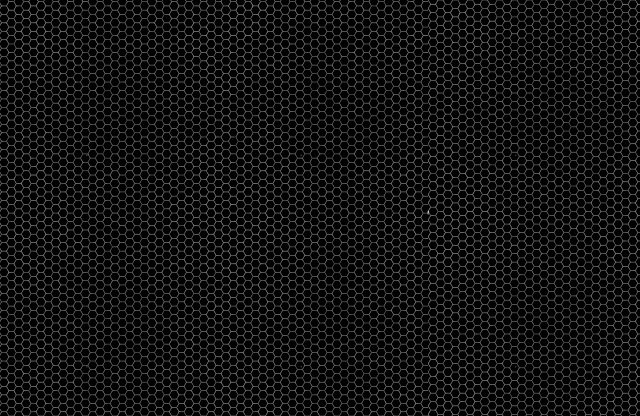
A WebGL 1 fragment shader for this pattern:

```glsl
precision highp float;
// Fine grey hexagonal wire mesh on black, with faint shading bands and uneven wire brightness.
uniform vec2 u_resolution;

float hash(vec2 p) {
  p = fract(p * vec2(0.1031, 0.1137));
  p += dot(p, p.yx + 33.33);
  return fract((p.x + p.y) * p.x * 37.0);
}

float noise(vec2 p) {
  vec2 i = floor(p), f = fract(p);
  f = f * f * (3.0 - 2.0 * f);
  return mix(mix(hash(i), hash(i + vec2(1.0, 0.0)), f.x),
             mix(hash(i + vec2(0.0, 1.0)), hash(i + 1.0), f.x), f.y);
}

// Offset from the nearest centre of a hexagon lattice with flat tops and unit height.
vec2 hexOffset(vec2 p) {
  vec2 period = vec2(1.7320508, 1.0);
  vec2 a = mod(p, period) - 0.5 * period;
  vec2 b = mod(p - 0.5 * period, period) - 0.5 * period;
  return dot(a, a) < dot(b, b) ? a : b;
}

// Share of a pixel covered by a line, also for lines thinner than the pixel.
float lineCoverage(float d, float width, float pixel) {
  float h = 0.5 * width;
  return (clamp(d + 0.5 * pixel, -h, h) - clamp(d - 0.5 * pixel, -h, h)) / pixel;
}

void main() {
  vec2 uv = gl_FragCoord.xy / u_resolution;
  vec2 fromTop = vec2(uv.x, 1.0 - uv.y);
  float pixel = 52.0 / u_resolution.y;

  // Lattice: about 43 column pairs across and 49 rows down, slipping a little at one seam.
  vec2 p = fromTop * vec2(43.25 * 1.7320508, 49.2) + vec2(0.4, 0.3);
  p.y += 0.2 * step(0.669, uv.x);
  vec2 q = abs(hexOffset(p));
  float edge = 0.5 - max(q.y, dot(q, vec2(0.8660254, 0.5)));
  float wire = lineCoverage(edge, 0.06, pixel);

  // Faint shading repeats in panels, three across and nearly two down.
  vec2 panel = fract(fromTop / vec2(0.335, 0.508));
  float shade = 1.0 + 0.07 * cos(6.2831853 * (panel.x - 0.08))
                    + 0.04 * cos(6.2831853 * (panel.y - 0.05));

  // Uneven wires and slightly brighter joints.
  shade *= 0.75 + 0.5 * noise(p * 2.9);
  shade *= 1.0 + 0.25 * smoothstep(0.42, 0.56, length(q));

  // One small bright fleck per panel and a short nick on the seam.
  vec2 fleck = (panel - vec2(0.405, 0.735)) * vec2(25.4, 25.0);
  float glint = 0.2 * (1.0 - smoothstep(0.04, 0.16, length(fleck)));
  vec2 nick = abs(fromTop - vec2(0.669, 0.511)) * vec2(75.0, 49.2);
  glint += 0.5 * (1.0 - smoothstep(0.03, 0.12, nick.x)) * (1.0 - smoothstep(0.15, 0.3, nick.y));

  float grey = 0.008 + 0.56 * wire * shade + glint;
  gl_FragColor = vec4(vec3(grey), 1.0);
}
```
